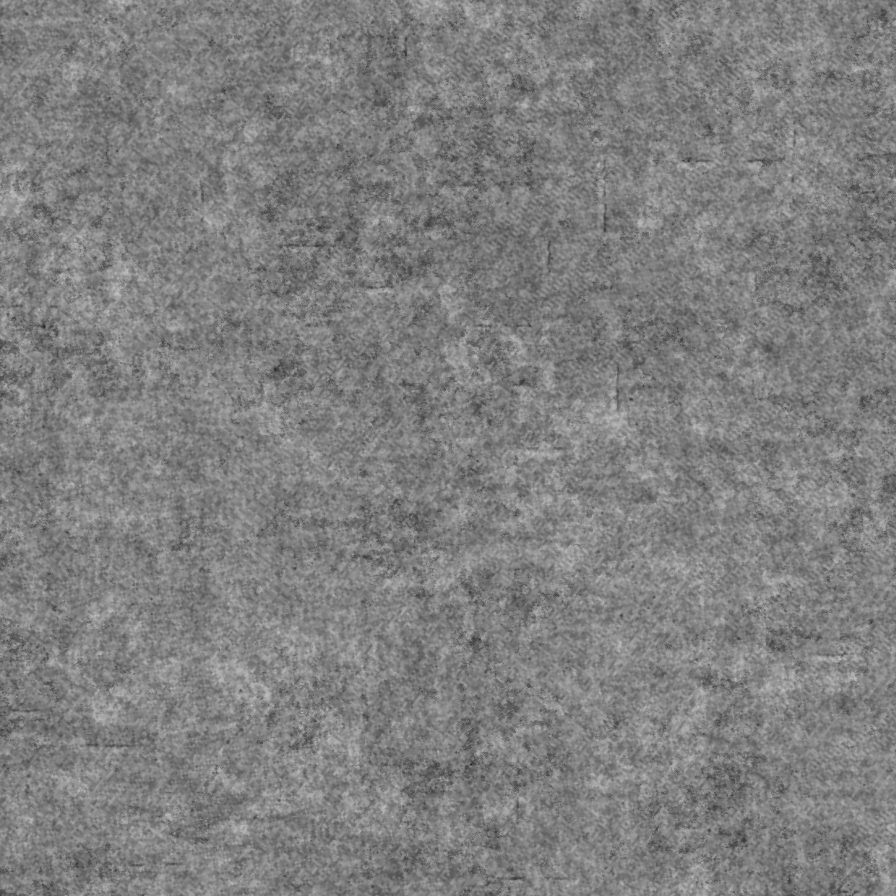
This texture is drawn by a Shadertoy shader. Its source:

```glsl
// Weathered grey concrete: cloudy tone, faint crossed brush streaks and sandy grain,
// overlaid with pale ragged flakes, clustered dark pits, pinholes and short scratches.
// Everything is layered value noise; patch masks gather the wear into regions.

float hash(vec2 p) {
    return fract(sin(dot(p, vec2(127.1, 311.7))) * 43758.5453);
}

float noise(vec2 p) {
    vec2 i = floor(p), f = fract(p);
    f = f * f * (3.0 - 2.0 * f);
    return mix(mix(hash(i), hash(i + vec2(1, 0)), f.x),
               mix(hash(i + vec2(0, 1)), hash(i + vec2(1, 1)), f.x), f.y);
}

// Normalised fractal noise; a higher gain gives rougher detail
float fbm(vec2 p, float gain) {
    float sum = 0.0, total = 0.0, amp = 1.0;
    for (int i = 0; i < 5; i++) {
        sum += amp * noise(p);
        total += amp;
        amp *= gain;
        p = p * 2.03 + 17.3;
    }
    return sum / total;
}

// Sparse round pinholes, at most one per grid cell
float pinholes(vec2 uv) {
    vec2 cell = floor(uv * 50.0);
    vec2 centre = 0.2 + 0.6 * vec2(hash(cell + 3.1), hash(cell + 7.7));
    float radius = mix(0.04, 0.12, hash(cell + 5.3));
    float d = length(fract(uv * 50.0) - centre);
    return step(0.95, hash(cell)) * (1.0 - smoothstep(radius * 0.5, radius + 0.05, d));
}

// Broken scratches along both axes: dark groove with a pale lip beside it
float scratches(vec2 uv) {
    float tone = 0.0;
    for (int i = 0; i < 22; i++) {
        float id = float(i);
        vec2 p = uv - vec2(hash(vec2(id, 1.7)), hash(vec2(id, 8.3)));
        if (i % 3 == 0) p = p.yx;
        float halfLength = mix(0.02, 0.07, hash(vec2(id, 4.9)));
        p.y += 0.005 * (fbm(vec2(p.x * 60.0, id * 9.0), 0.7) - 0.5);
        float along = 1.0 - smoothstep(halfLength * 0.6, halfLength, abs(p.x));
        float broken = smoothstep(0.4, 0.6, noise(vec2(p.x * 130.0, id * 5.0)));
        float groove = 1.0 - smoothstep(0.0005, 0.0022, abs(p.y));
        float lip = 1.0 - smoothstep(0.001, 0.005, abs(p.y + 0.005));
        tone += along * broken * (0.07 * lip - 0.11 * groove);
    }
    return tone;
}

void mainImage(out vec4 fragColor, in vec2 fragCoord) {
    vec2 uv = fragCoord / iResolution.y;
    vec2 tilted = mat2(0.8, 0.6, -0.6, 0.8) * uv;

    // Broad clouds and finer mottling
    float grey = 0.503;
    grey += 0.09 * (fbm(uv * 6.0, 0.55) - 0.5);
    grey += 0.18 * (fbm(tilted * 42.0 + 40.0, 0.7) - 0.5);

    // Brush streaks, each direction strongest in its own regions
    float region = smoothstep(0.3, 0.7, noise(uv * 5.0 + 60.0));
    float vertical = fbm(uv * vec2(75, 15) + 11.0, 0.6) - 0.5;
    float horizontal = fbm(uv * vec2(15, 80) + 23.0, 0.6) - 0.5;
    grey += 0.16 * mix(vertical, horizontal, region);

    // Pale flakes, edges ragged and gathered into patches
    float flakePatch = fbm(uv * vec2(8, 9) + 80.0, 0.6) - 0.5;
    float flake = fbm(uv * vec2(46, 40) + 90.0, 0.72) + 0.55 * flakePatch;
    grey += 0.075 * smoothstep(0.58, 0.66, flake);

    // Dark pits, finer and clustered
    float pitPatch = fbm(uv * vec2(9, 10) + 130.0, 0.6) - 0.5;
    float pit = fbm(uv * vec2(66, 72) + 150.0, 0.8) + 0.55 * pitPatch;
    grey -= 0.1 * smoothstep(0.58, 0.67, pit);

    grey += scratches(uv);
    grey -= 0.14 * pinholes(uv);

    // Fine sandy grain
    grey += 0.18 * (noise(tilted * 360.0) - 0.5);
    grey += 0.11 * (noise(tilted.yx * 190.0 + 31.0) - 0.5);

    fragColor = vec4(vec3(clamp(grey, 0.0, 1.0)), 1.0);
}
```
